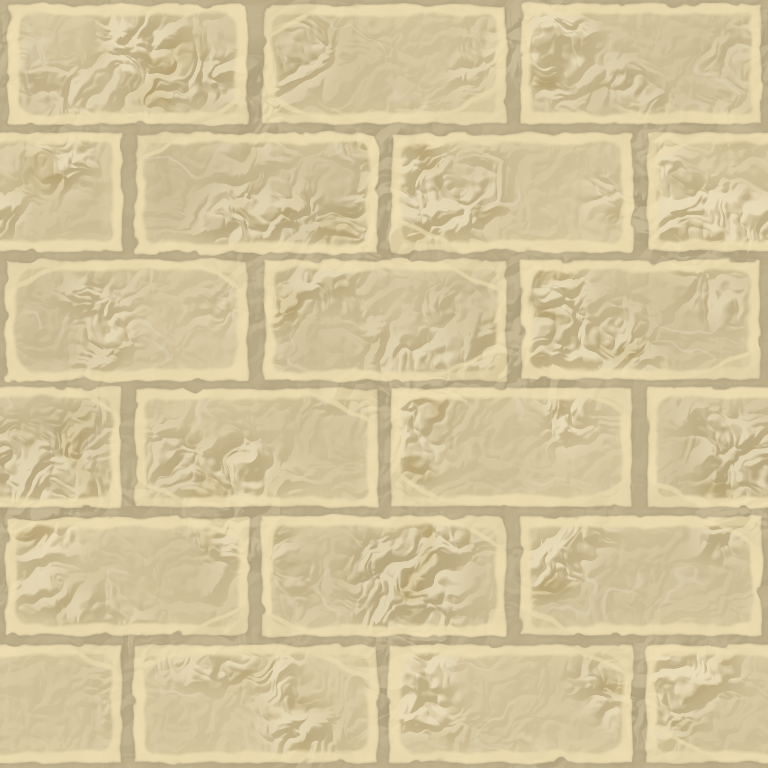
A WebGL 1 fragment shader for this texture:

```glsl
precision highp float;
// Running-bond wall of pale sandstone blocks: six courses, three blocks across.
// Each block is a wobbly box with a cream rim, some chipped corners and an
// embossed, fractured face; all noise wraps so the wall tiles seamlessly.

uniform vec2 u_resolution;

#define COURSES 6.0
#define HALF_SIZE vec2(0.955, 0.472)
#define RIM_WIDTH 0.078
#define EDGE_WOBBLE 0.042
#define CHIP_CHANCE 0.45
#define RELIEF_STRENGTH 0.085
#define CREASE_STRENGTH 0.30
#define FACE_COLOR vec3(0.820, 0.760, 0.610)
#define RIM_COLOR vec3(0.915, 0.852, 0.680)
#define MORTAR_COLOR vec3(0.745, 0.685, 0.545)
#define STAIN_COLOR vec3(0.765, 0.685, 0.495)
#define CREASE_COLOR vec3(0.915, 0.880, 0.780)

vec2 hash2(vec2 p) {
    vec2 k = vec2(dot(p, vec2(127.1, 311.7)), dot(p, vec2(269.5, 183.3)));
    return fract(sin(k) * 43758.5);
}

// Gradient of one lattice corner, dotted with the offset to it
float corner(vec2 cell, vec2 offset, float period) {
    float angle = 6.2832 * hash2(mod(cell, period) + period).x;
    return dot(vec2(cos(angle), sin(angle)), offset);
}

// Gradient noise, periodic over the wall for whole-number frequencies
float noise(vec2 p, float frequency) {
    p *= frequency;
    float period = COURSES * frequency;
    vec2 i = floor(p), f = p - i;
    vec2 u = f * f * f * (f * (f * 6.0 - 15.0) + 10.0);
    vec2 e = vec2(0.0, 1.0);
    float low = mix(corner(i, f, period), corner(i + e.yx, f - e.yx, period), u.x);
    float high = mix(corner(i + e.xy, f - e.xy, period), corner(i + e.yy, f - e.yy, period), u.x);
    return mix(low, high, u.y);
}

vec2 warp(vec2 p) {
    return p + 0.22 * vec2(noise(p, 3.0), noise(p + 2.37, 3.0))
             + 0.06 * vec2(noise(p, 9.0), noise(p + 1.61, 9.0));
}

// Folded noise: its creases read as broken stone facets
float relief(vec2 p) {
    vec2 w = warp(p);
    return 0.55 * abs(noise(w, 2.0)) + 0.38 * abs(noise(w + 0.7, 4.0))
         + 0.13 * abs(noise(w + 0.3, 9.0));
}

float roundBox(vec2 p, vec2 halfSize, float radius) {
    vec2 q = abs(p) - halfSize + radius;
    return length(max(q, 0.0)) + min(max(q.x, q.y), 0.0) - radius;
}

void main() {
    vec2 p = gl_FragCoord.xy / u_resolution * COURSES;
    float pixel = COURSES / min(u_resolution.x, u_resolution.y);

    // Block cell: two units wide, even courses shifted by half a block
    float course = floor(p.y);
    float shifted = p.x + 1.0 - mod(course, 2.0);
    vec2 id = vec2(mod(floor(shifted * 0.5), COURSES * 0.5), course);
    vec2 seed = hash2(id + 3.7), tone = hash2(id + 19.3);
    vec2 local = vec2(mod(shifted, 2.0) - 1.0, fract(p.y) - 0.5);
    local += (seed - 0.5) * vec2(0.024, 0.014);
    vec2 size = HALF_SIZE - tone * vec2(0.022, 0.014);

    // Ragged outer outline and a softer, rounded inner one
    float ragged = noise(p, 4.0) + 0.45 * noise(p, 11.0);
    float nick = max(noise(p + 0.4, 7.0) - 0.22, 0.0);
    float outer = roundBox(local, size, 0.012)
                + EDGE_WOBBLE * mix(0.35, 1.0, seed.y) * ragged + 0.09 * nick;
    float inner = roundBox(local, size - RIM_WIDTH, mix(0.03, 0.14, seed.x))
                + 0.04 * noise(p + 0.8, 3.0) + 0.022 * noise(p, 8.0);
    float block = 1.0 - smoothstep(-pixel, pixel, outer);
    float rim = smoothstep(-0.030, 0.018, inner);
    float glow = 0.16 * smoothstep(-0.13, 0.0, inner);

    // Slanted strips across chipped corners
    vec2 chip = hash2(id + 7.3 * sign(local) + 31.0);
    float cut = dot(size - abs(local), vec2(0.5, 1.0)) - mix(0.19, 0.30, chip.y)
              + 0.05 * noise(p, 5.0);
    float chipped = step(chip.x, CHIP_CHANCE);
    float strip = chipped * (1.0 - smoothstep(0.010, 0.034, abs(cut)));
    float wedge = chipped * (1.0 - smoothstep(-0.02, 0.02, cut));
    rim = max(rim * (1.0 - 0.22 * wedge), max(0.8 * strip, 0.3 * wedge));

    // Lit relief, gathered into patches, with thin pale creases
    vec2 towardLight = vec2(-0.012, 0.018);
    float slope = (relief(p) - relief(p + towardLight)) / length(towardLight);
    float patches = smoothstep(-0.22, 0.38, noise(p + 1.3, 1.0) + 0.6 * noise(p, 2.0));
    float shade = clamp(slope, -1.0, 1.0) * mix(0.18, 1.0, patches);
    vec2 w = warp(p);
    float hairline = 1.0 - smoothstep(0.008, 0.045, abs(noise(w + 0.5, 2.0)));
    hairline *= smoothstep(0.02, 0.3, noise(p + 2.9, 2.0));
    float stain = patches * smoothstep(0.05, 0.42, noise(w + 1.9, 3.0));
    float streak = noise(vec2(p.x, p.y * 0.0) + 0.2, 14.0) * 0.012;

    // Stone face, rim and mortar
    vec3 face = FACE_COLOR * (1.0 + 0.025 * (tone.y - 0.5) + streak);
    face += 0.035 * noise(w, 1.0);
    face = mix(face, STAIN_COLOR, 0.6 * stain);
    face += RELIEF_STRENGTH * shade * vec3(0.9, 1.0, 1.15);
    face = mix(face, CREASE_COLOR, CREASE_STRENGTH * hairline);
    vec3 edge = RIM_COLOR + 0.018 * noise(p, 5.0) + 0.012 * shade;
    edge *= 1.0 - 0.045 * smoothstep(-0.022, 0.0, outer);
    vec3 stone = mix(face, edge, max(rim, glow));
    vec3 mortar = MORTAR_COLOR + 0.035 * noise(w, 3.0) + 0.04 * shade;
    mortar *= 1.0 - 0.03 * (1.0 - smoothstep(0.0, 0.035, outer));

    gl_FragColor = vec4(mix(mortar, stone, block), 1.0);
}
```
